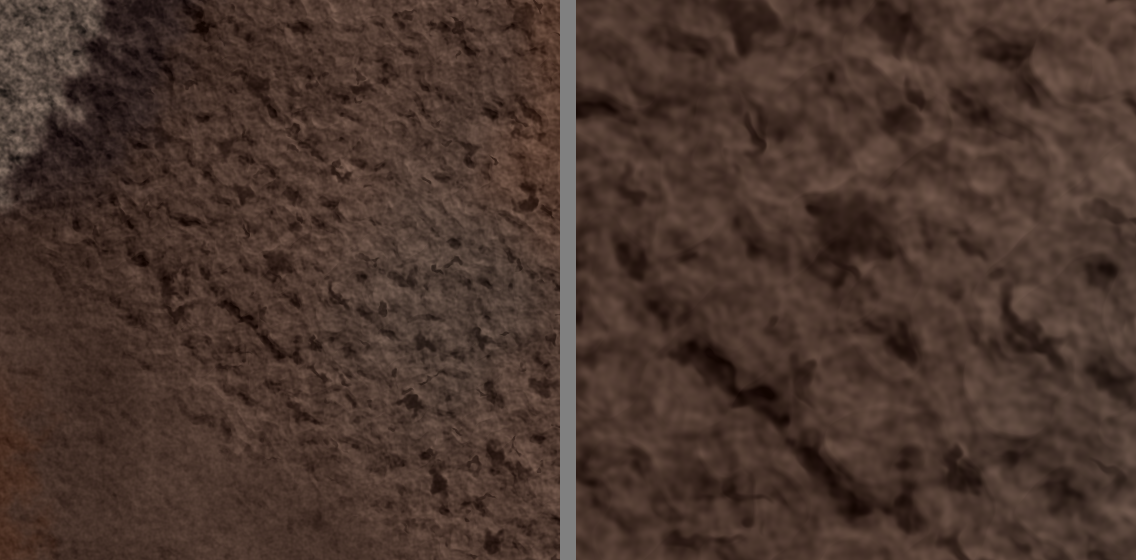
Left, the full canvas; right, a detail of the centre.
This texture is drawn by a Shadertoy shader. Its source:

```glsl
// Rough brown earth: crumbly clods and pits, a dark damp band and a pale gravel corner.

const vec3 DARK_SOIL = vec3(0.12, 0.06, 0.04);
const vec3 LIGHT_SOIL = vec3(0.34, 0.25, 0.21);
const vec3 GREY_TINT = vec3(0.0, 0.028, 0.034);
const vec3 DAMP_TINT = vec3(-0.008, 0.005, 0.022);
const vec3 RUST_TINT = vec3(0.035, 0.004, -0.014);
const vec2 LIGHT_DIR = vec2(0.55, 0.83);
const float RELIEF_STEP = 0.004;
const float SHADOW_STEP = 0.014;
const float RELIEF_GAIN = 2.5;
const float SHADOW_GAIN = 0.38;
const float GRAIN_GAIN = 0.42;
const float PIT_ANGLE = -0.75;
const float BIG_PIT_CELLS = 10.0;
const float SMALL_PIT_CELLS = 21.0;

vec2 hash2(vec2 p) {
    vec3 q = fract(p.xyx * vec3(0.1031, 0.1030, 0.0973));
    q += dot(q, q.yzx + 33.33);
    return fract((q.xx + q.yz) * q.zy);
}

float gradientNoise(vec2 p) {
    vec2 cell = floor(p), f = fract(p);
    vec2 blend = f * f * f * (f * (f * 6.0 - 15.0) + 10.0);
    vec4 corner;
    for (int k = 0; k < 4; k++) {
        vec2 o = vec2(k & 1, k >> 1);
        float a = 6.2832 * hash2(cell + o + 71.0).x;
        corner[k] = dot(vec2(cos(a), sin(a)), f - o);
    }
    vec2 rows = mix(corner.xz, corner.yw, blend.x);
    return 1.4 * mix(rows.x, rows.y, blend.y);
}

float fbm(vec2 p, int octaves) {
    float sum = 0.0, amp = 0.5;
    for (int k = 0; k < octaves; k++) {
        sum += amp * gradientNoise(p);
        p = mat2(1.6, 1.2, -1.2, 1.6) * p + 17.3;
        amp *= 0.52;
    }
    return sum;
}

// Height of the clods; folding one layer gives creased edges.
float soilHeight(vec2 p) {
    return fbm(p * 16.0, 4) - 0.4 * abs(gradientNoise(p * 26.0 + 5.0));
}

// Scattered slanted hollows: x = dark pit, y = lit lip above it.
vec2 pits(vec2 p, float cells, float density) {
    vec2 q = p * cells, id = floor(q), result = vec2(0.0);
    for (int j = -1; j <= 1; j++)
    for (int i = -1; i <= 1; i++) {
        vec2 c = id + vec2(i, j);
        vec2 place = hash2(c + cells), shape = hash2(c + 3.0 * cells + 19.0);
        float present = step(hash2(c + 47.0).x, density);
        float a = PIT_ANGLE + 1.8 * (shape.x - 0.5);
        vec2 radius = vec2(mix(0.18, 0.38, shape.y), mix(0.11, 0.19, place.x));
        mat2 turn = mat2(cos(a), -sin(a), sin(a), cos(a));
        vec2 d = q - c - place;
        float pit = smoothstep(1.15, 0.35, length(turn * d / radius));
        float lip = smoothstep(1.2, 0.3, length(turn * (d - 0.22 * LIGHT_DIR) / radius));
        result = max(result, present * mix(0.6, 1.0, shape.y) * vec2(pit, lip));
    }
    return result;
}

// Soft stroke between two points.
float streak(vec2 p, vec2 a, vec2 b, float width) {
    vec2 ab = b - a;
    float h = clamp(dot(p - a, ab) / dot(ab, ab), 0.0, 1.0);
    return smoothstep(width, 0.0, length(p - a - ab * h));
}

void mainImage(out vec4 fragColor, in vec2 fragCoord) {
    vec2 uv = fragCoord / iResolution.xy;
    float broad = fbm(uv * 4.0 + 2.0, 3);
    float medium = fbm(uv * 18.0 + 9.0, 4);
    vec2 warped = uv + 0.01 * vec2(medium, fbm(uv * 22.0 + 31.0, 2));
    vec2 ragged = uv + 0.036 * vec2(fbm(uv * 30.0 + 3.0, 3), fbm(uv * 30.0 + 57.0, 3));

    // Regions of the ground
    float edge = (uv.y - 0.62) * 0.53 - uv.x + 0.08 * broad + 0.11 * medium;
    float gravel = smoothstep(-0.045, 0.06, edge);
    float damp = smoothstep(-0.26, -0.1, edge) * smoothstep(0.54, 0.72, uv.y + 0.1 * broad) * (1.0 - gravel);
    float smoothGround = smoothstep(0.12, -0.12, uv.x * 0.8 + uv.y - 0.6 + 0.15 * broad);
    float rough = mix(1.0, 0.35, smoothGround);
    float rust = smoothstep(0.1, 0.0, uv.x + 0.1 * medium) * smoothstep(0.4, 0.2, uv.y)
               + 0.7 * smoothstep(0.84, 1.0, uv.x + 0.1 * broad) * smoothstep(0.45, 0.75, uv.y);
    float grey = smoothstep(0.3, 0.05, length((uv - vec2(0.78, 0.48)) * vec2(1.0, 0.8)) + 0.15 * broad);

    // Broad tone
    float tone = mix(0.62, 0.9, smoothstep(0.1, 0.85, uv.x + 0.25 * broad));
    tone += 0.26 * broad + 0.36 * medium * rough;
    tone += 0.12 * streak(warped, vec2(0.275, 0.31), vec2(0.27, 0.13), 0.018);
    tone += 0.13 * streak(warped, vec2(0.58, 0.36), vec2(0.68, 0.06), 0.045);
    tone = mix(tone, 0.24 + 0.45 * medium, damp * 0.95);
    tone = mix(tone, 1.1 + 0.6 * medium, gravel);

    // Relief, cast shadows, hollows and fine grain
    float height = soilHeight(warped);
    float slope = height - soilHeight(warped + LIGHT_DIR * RELIEF_STEP);
    float rise = soilHeight(warped + LIGHT_DIR * SHADOW_STEP) - height;
    tone += RELIEF_GAIN * slope * rough * mix(1.0, 0.7, damp);
    tone -= SHADOW_GAIN * smoothstep(0.16, 0.4, rise) * rough * (1.0 - 0.6 * damp);
    vec2 hollow = max(pits(ragged, BIG_PIT_CELLS, 0.38), 0.75 * pits(ragged, SMALL_PIT_CELLS, 0.3));
    hollow *= (1.0 - gravel) * mix(1.0, 0.12, smoothGround);
    tone += 0.26 * hollow.y * (1.0 - hollow.x) * (1.0 - 0.6 * damp);
    tone = mix(tone, 0.0, 0.9 * hollow.x);
    float grain = fbm(uv * 80.0, 2);
    tone += grain * mix(GRAIN_GAIN * mix(0.6, 1.0, rough), 1.2, gravel) * (1.0 - 0.6 * hollow.x);

    // Colour
    vec3 color = mix(DARK_SOIL, LIGHT_SOIL, clamp(tone, -0.2, 1.8));
    color += GREY_TINT * (0.1 + 0.6 * grey + 1.2 * gravel);
    color += DAMP_TINT * damp + RUST_TINT * clamp(rust, 0.0, 1.0) * (1.0 - gravel);
    color += 0.02 * gradientNoise(uv * 170.0) * vec3(1.0, 0.7, 0.9);
    fragColor = vec4(clamp(color, 0.0, 1.0), 1.0);
}
```
